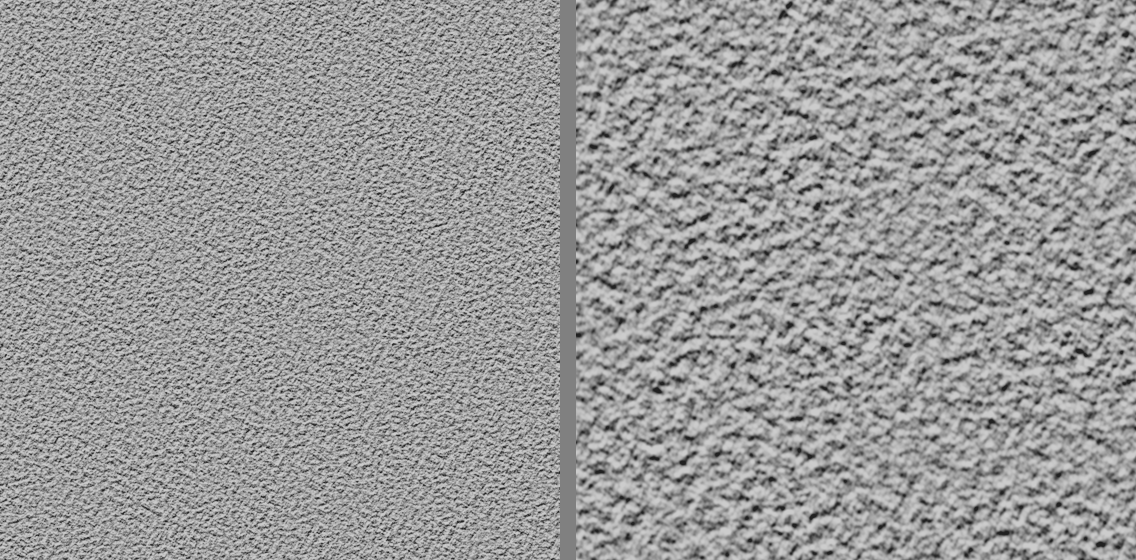
Left: the whole. Right: its middle third, enlarged.
Reproduce this texture procedurally as a Shadertoy shader.

```glsl
// Fine grey stucco plaster, lit at a low angle from above.

const float TAU = 6.28319;
const vec2 LIGHT_DIR = vec2(-0.22, 0.975);
const float LIGHT_STEP = 0.0024;   // distance over which the slope is measured
const float GRAIN_FREQ = 120.0;    // coarse grains across the canvas
const float SLOPE_GAIN = 4.0;
const float CAVITY_GAIN = 1.8;
const int SAMPLES = 2;             // per axis, for smooth edges

float hash(vec2 p) {
    vec3 q = fract(p.xyx * 0.1031);
    q += dot(q, q.yzx + 33.33);
    return fract((q.x + q.y) * q.z);
}

mat2 rotation(float angle) {
    float c = cos(angle), s = sin(angle);
    return mat2(c, s, -s, c);
}

// Slope contribution of one lattice corner
float corner(vec2 cell, vec2 offset) {
    float angle = TAU * hash(cell);
    return dot(vec2(cos(angle), sin(angle)), offset);
}

float gradientNoise(vec2 p) {
    vec2 cell = floor(p), f = p - cell;
    vec2 w = f * f * f * (f * (f * 6.0 - 15.0) + 10.0);
    vec2 e = vec2(1.0, 0.0);
    float low = mix(corner(cell, f), corner(cell + e.xy, f - e.xy), w.x);
    float high = mix(corner(cell + e.yx, f - e.yx), corner(cell + e.xx, f - e.xx), w.x);
    return mix(low, high, w.y);
}

// Plaster relief: rotated layers of coarse, medium and fine grains
float plasterHeight(vec2 p, float frequency) {
    vec2 q = p * frequency;
    float coarse = gradientNoise(rotation(0.5) * q + 211.0);
    float medium = gradientNoise(rotation(1.3) * q * 2.0 + 517.0);
    float fine = gradientNoise(rotation(2.2) * q * 3.5 + 903.0);
    return coarse + 0.6 * medium + 0.25 * fine;
}

// Bright tones level off while shadows fall away steeply
float plasterTone(float light) {
    float z = clamp(light, -2.7, 2.7);
    return 0.63 + 0.125 * z - 0.023 * z * z;
}

float shadePlaster(vec2 p) {
    vec2 halfStep = 0.5 * LIGHT_STEP * LIGHT_DIR;
    float slope = plasterHeight(p - halfStep, GRAIN_FREQ)
                - plasterHeight(p + halfStep, GRAIN_FREQ);
    float cavity = plasterHeight(p, GRAIN_FREQ);

    // Patches of slightly rougher and smoother plaster
    float roughness = 1.0 + 0.25 * gradientNoise(p * 14.0 + 71.0);
    return plasterTone(roughness * (SLOPE_GAIN * slope + CAVITY_GAIN * cavity));
}

void mainImage(out vec4 fragColor, in vec2 fragCoord) {
    float tone = 0.0;
    for (int y = 0; y < SAMPLES; y++) {
        for (int x = 0; x < SAMPLES; x++) {
            vec2 jitter = (vec2(x, y) + 0.5) / float(SAMPLES) - 0.5;
            tone += shadePlaster((fragCoord + jitter) / iResolution.y);
        }
    }
    tone /= float(SAMPLES * SAMPLES);
    fragColor = vec4(vec3(tone), 1.0);
}
```
